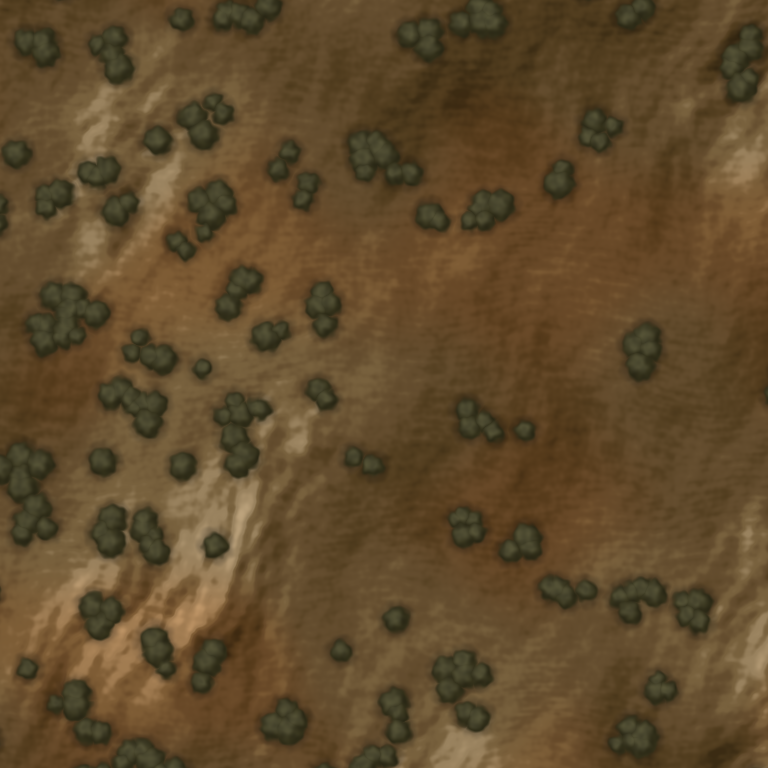
This texture is drawn by a WebGL 1 fragment shader. Its source:

```glsl
precision highp float;
// Aerial view of dry brown hills dotted with dark green shrubs.
// Ground: warped gradient noise lit as relief, with pale bare ridges.
// Shrubs: clusters of ragged round lobes scattered over a jittered grid.

uniform vec2 u_resolution;

vec2 hash2(vec2 p) {
  vec3 q = fract(p.xyx * vec3(0.1031, 0.1030, 0.0973));
  q += dot(q, q.yzx + 33.33);
  return fract((q.xx + q.yz) * q.zy);
}

float cornerSlope(vec2 cell, vec2 offset) {
  float angle = 6.2832 * hash2(cell).x;
  return dot(vec2(cos(angle), sin(angle)), offset);
}

float gradientNoise(vec2 p) {
  vec2 i = floor(p), f = p - i;
  vec2 w = f * f * f * (f * (f * 6.0 - 15.0) + 10.0);
  vec2 e = vec2(1.0, 0.0);
  return mix(
    mix(cornerSlope(i, f), cornerSlope(i + e, f - e), w.x),
    mix(cornerSlope(i + e.yx, f - e.yx), cornerSlope(i + 1.0, f - 1.0), w.x),
    w.y);
}

float fbm(vec2 p) {
  float sum = 0.0, gain = 1.0;
  for (int i = 0; i < 5; i++) {
    sum += gain * gradientNoise(p);
    p = mat2(1.6, 1.2, -1.2, 1.6) * p + 17.3;
    gain *= 0.5;
  }
  return sum;
}

// Coordinates across (x) and along (y) the ridges, which lean to the right
vec2 ridgeFrame(vec2 p) {
  return vec2(dot(p, vec2(0.86, -0.5)), dot(p, vec2(0.5, 0.86)));
}

float terrainHeight(vec2 p) {
  return fbm(ridgeFrame(p) * vec2(6.5, 3.2) + 5.0);
}

vec3 soilColor(float tone) {
  vec3 c = mix(vec3(0.23, 0.17, 0.075), vec3(0.32, 0.24, 0.12), smoothstep(0.0, 0.3, tone));
  c = mix(c, vec3(0.39, 0.30, 0.18), smoothstep(0.25, 0.52, tone));
  c = mix(c, vec3(0.47, 0.38, 0.24), smoothstep(0.5, 0.75, tone));
  c = mix(c, vec3(0.60, 0.51, 0.37), smoothstep(0.75, 1.0, tone));
  return mix(c, vec3(0.74, 0.64, 0.49), smoothstep(1.0, 1.5, tone));
}

vec3 ground(vec2 p) {
  vec2 warped = p + 0.04 * vec2(gradientNoise(p * 5.0), gradientNoise(p * 5.0 + 40.0));
  float broad = fbm(warped * 2.6 + 11.0);
  float bareNoise = gradientNoise(ridgeFrame(warped) * vec2(4.2, 2.0) + 23.0);
  float bare = smoothstep(0.08, 0.45, bareNoise);
  float relief = terrainHeight(warped) - terrainHeight(warped + vec2(-0.010, 0.006));
  float ripple = gradientNoise(warped * vec2(32.0, 110.0));
  float grain = gradientNoise(p * 120.0 + 70.0);

  float tone = 0.47 + 0.5 * broad + relief * (0.6 + 2.0 * bare) + 0.25 * bare;
  tone += 0.13 * ripple + 0.08 * grain;
  float rust = smoothstep(-0.1, 0.35, gradientNoise(p * 3.7 + 61.0));
  return soilColor(tone) * mix(vec3(1.0), vec3(1.05, 0.95, 0.86), rust);
}

// x: signed distance to the nearest lobe, y: lit dome height from 0 to 1
vec2 shrubs(vec2 p) {
  const float GRID = 12.0;
  vec2 ragged = p + 0.005 * vec2(gradientNoise(p * 85.0), gradientNoise(p * 85.0 + 30.0));
  vec2 home = floor(p * GRID);
  float nearest = 1.0, dome = 0.0;
  for (int y = -1; y <= 1; y++) {
    for (int x = -1; x <= 1; x++) {
      vec2 cell = home + vec2(float(x), float(y));
      vec2 middle = (cell + 0.1 + 0.8 * hash2(cell + 3.0)) / GRID;
      vec2 luck = hash2(cell + 91.0);
      float density = 0.68 - 0.35 * middle.x + 0.5 * gradientNoise(middle * 3.5 + 8.0);
      if (luck.x > density) continue;
      float lobes = 1.0 + floor(5.0 * luck.y);
      for (int i = 0; i < 5; i++) {
        float n = float(i);
        if (n >= lobes) break;
        vec2 r = hash2(cell * 7.0 + n * 13.7 + 150.0);
        float angle = 6.2832 * r.x;
        float reach = min(n, 1.0) * (0.013 + 0.016 * r.y);
        vec2 center = middle + reach * vec2(cos(angle), sin(angle));
        float radius = 0.012 + 0.008 * fract(r.x * 9.0 + r.y);
        nearest = min(nearest, length(ragged - center) - radius);
        vec2 lit = ragged - center - radius * vec2(-0.15, 0.2);
        dome = max(dome, 1.0 - length(lit) / radius);
      }
    }
  }
  return vec2(nearest, dome);
}

void main() {
  vec2 p = gl_FragCoord.xy / u_resolution.y;
  vec3 color = ground(p);

  // Soft contact shade, then the foliage on top
  vec2 shrub = shrubs(p);
  color *= 1.0 - 0.22 * (1.0 - smoothstep(0.0, 0.012, shrub.x));
  float leaf = gradientNoise(p * 100.0 + 9.0);
  vec3 foliage = mix(vec3(0.18, 0.17, 0.09), vec3(0.30, 0.29, 0.19), smoothstep(0.0, 0.75, shrub.y));
  foliage *= 1.0 + 0.22 * leaf;
  color = mix(foliage, color, smoothstep(-0.003, 0.003, shrub.x));
  gl_FragColor = vec4(color, 1.0);
}
```
